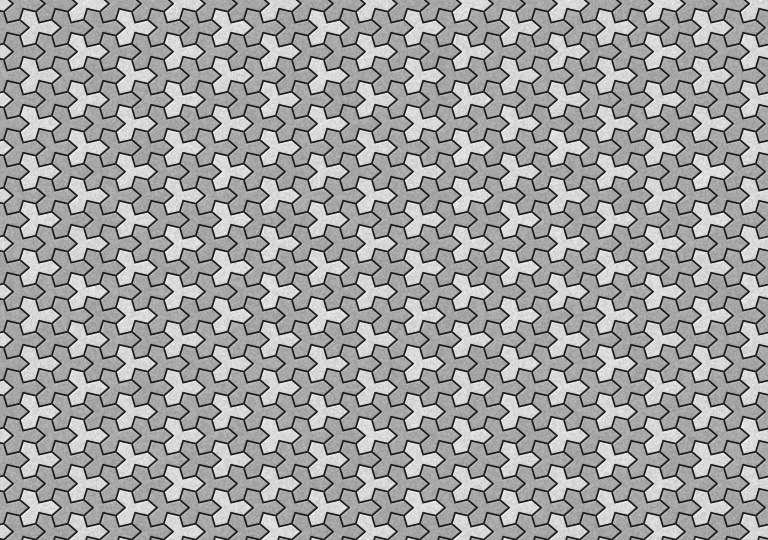
This pattern is drawn by a Shadertoy shader. Its source:

```glsl
// Layout, in canvas heights
const float PITCH = 0.05926;              // spacing of tiles along a row
const vec2 ORIGIN = vec2(0.600, 0.5037);  // centre of one pale tile

// Tile shape, in pitches
const float ROW_STEP = 0.75;
const float SQUASH = 0.866;
const float TIP = 0.789;                  // reach of an arm
const float SHOULDER = 0.57735;
const float NOTCH = 1.0 - TIP;            // a neighbour's tip fits here

// Relief, in pitches
const vec2 LIGHT_DIR = vec2(-0.55, 0.835);
const float LIT_GROOVE = 0.016;
const float SHADED_GROOVE = 0.038;
const float BEVEL = 0.10;
const float BEVEL_GAIN = 0.09;

// Tones and wear
const float PALE = 0.85;
const float GREY = 0.655;
const float GROOVE_TONE = 0.11;
const float TILE_VARIATION = 0.02;
const float GRAIN_AMOUNT = 0.15;
const float GRAIN_SCALE = 330.0;          // grains per canvas height

float hash(vec2 p) {
    vec3 q = fract(p.xyx * vec3(0.1031, 0.1030, 0.0973));
    q += dot(q, q.yzx + 33.33);
    return fract((q.x + q.y) * q.z);
}

float valueNoise(vec2 p) {
    vec2 cell = floor(p), f = fract(p);
    f = f * f * (3.0 - 2.0 * f);
    return mix(mix(hash(cell), hash(cell + vec2(1, 0)), f.x),
               mix(hash(cell + vec2(0, 1)), hash(cell + vec2(1, 1)), f.x), f.y);
}

// Corners run tip, shoulder, notch, shoulder around three arms
vec2 tileCorner(int k) {
    int kind = k % 4;
    float radius = kind == 0 ? TIP : kind == 2 ? NOTCH : SHOULDER;
    float angle = radians(30.0 * float(k));
    return radius * vec2(cos(angle), sin(angle) * SQUASH);
}

// Signed distance in x, outward normal in yz
vec3 tileDistance(vec2 p) {
    float nearest = 1e5;
    float side = 1.0;
    vec2 toEdge = vec2(0.0);
    vec2 a = tileCorner(11);
    for (int k = 0; k < 12; k++) {
        vec2 b = tileCorner(k);
        vec2 edge = b - a, w = p - a;
        vec2 offset = edge * clamp(dot(w, edge) / dot(edge, edge), 0.0, 1.0) - w;
        float d = dot(offset, offset);
        if (d < nearest) {
            nearest = d;
            toEdge = offset;
        }
        // Each crossing of a horizontal ray flips inside and outside
        if ((a.y > p.y) != (b.y > p.y) && w.x < edge.x * w.y / edge.y) side = -side;
        a = b;
    }
    float dist = sqrt(nearest);
    return vec3(side * dist, -side * toEdge / max(dist, 1e-5));
}

void mainImage(out vec4 fragColor, in vec2 fragCoord) {
    vec2 uv = fragCoord / iResolution.y;
    vec2 p = (uv - ORIGIN) / PITCH;
    float pixel = 1.0 / (iResolution.y * PITCH);

    // Find the tile holding this point on the skewed lattice
    float row = p.y / ROW_STEP;
    vec2 base = floor(vec2(p.x - 0.5 * row, row) + 0.5);
    vec3 tile = vec3(1e5, 0.0, 0.0);
    vec2 id = base;
    for (int j = -1; j <= 1; j++) {
        for (int i = -1; i <= 1; i++) {
            vec2 cell = base + vec2(i, j);
            vec2 centre = vec2(cell.x + 0.5 * cell.y, cell.y * ROW_STEP);
            vec3 candidate = tileDistance(p - centre);
            if (candidate.x < tile.x) {
                tile = candidate;
                id = cell;
            }
        }
    }

    // Every third tile along a row is pale
    bool isPale = mod(id.x - id.y + 0.5, 3.0) < 1.0;
    float tone = isPale ? PALE : GREY;
    tone += TILE_VARIATION * (hash(id + 71.0) - 0.5);

    // Stone grain
    vec2 grainPos = uv * GRAIN_SCALE;
    float grain = 0.6 * valueNoise(grainPos) + 0.4 * valueNoise(grainPos * 1.9 + 17.0);
    tone += GRAIN_AMOUNT * (grain - 0.5);

    // Raised edge, then the groove, wider on the shaded side
    float depth = max(-tile.x, 0.0);
    float facing = dot(tile.yz, LIGHT_DIR);
    tone += BEVEL_GAIN * facing * (1.0 - smoothstep(0.0, BEVEL, depth));
    float width = mix(SHADED_GROOVE, LIT_GROOVE, 0.5 + 0.5 * facing);
    float groove = 1.0 - smoothstep(width - 0.6 * pixel, width + 0.6 * pixel, depth);
    tone = mix(tone, GROOVE_TONE, groove);

    fragColor = vec4(vec3(clamp(tone, 0.0, 1.0)), 1.0);
}
```
